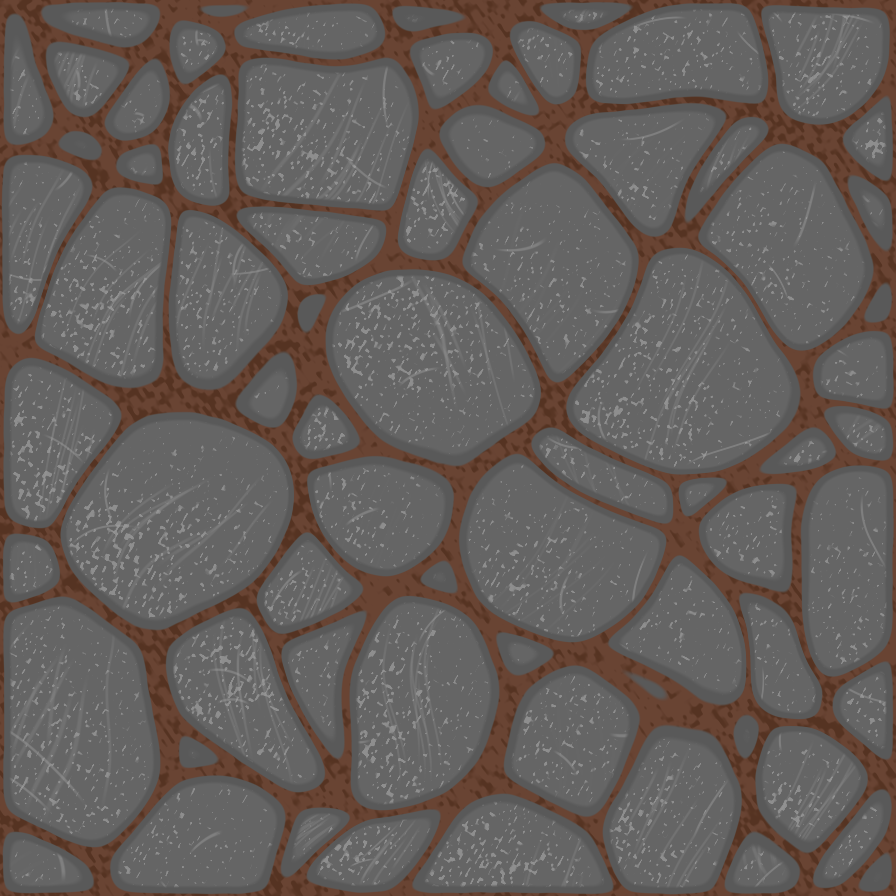
Write a Shadertoy shader that draws this texture.

```glsl
// Flat grey fieldstones with dark rims, chalky specks and scratches, set in brown soil.

const float GRID = 9.5;          // stone seeds across the canvas
const float MAX_WEIGHT = 1.9;    // size of the largest stones
const float WARP = 0.55;         // irregularity of the outlines
const float ROUNDING = 130.0;    // lower is rounder
const float GAP = 0.0038;        // half the soil joint
const float RIM = 0.0078;        // dark border of a stone
const int REACH = 3;             // seed search radius in cells
const int FAINT_STROKES = 8;
const int BRIGHT_STROKES = 2;
const vec3 STONE = vec3(0.397);
const vec3 RIM_GREY = vec3(0.348);
const vec3 CHALK = vec3(0.64);
const vec3 SOIL = vec3(0.41, 0.265, 0.2);
const vec3 SOIL_DARK = vec3(0.31, 0.18, 0.11);

// Integer hash giving two values from 0 to 1
vec2 hash2(vec2 cell) {
    uvec2 v = uvec2(ivec2(cell)) * 1664525u + 1013904223u;
    v.x += v.y * 1664525u;
    v.y += v.x * 1664525u;
    v ^= v >> 16u;
    v.x += v.y * 1664525u;
    v.y += v.x * 1664525u;
    v ^= v >> 16u;
    return vec2(v >> 8u) / 16777216.0;
}

vec2 noise2(vec2 p) {
    vec2 i = floor(p), f = fract(p);
    f = f * f * (3.0 - 2.0 * f);
    return mix(mix(hash2(i), hash2(i + vec2(1, 0)), f.x),
               mix(hash2(i + vec2(0, 1)), hash2(i + vec2(1, 1)), f.x), f.y);
}

vec2 rotate(vec2 p, float angle) {
    float c = cos(angle), s = sin(angle);
    return vec2(c * p.x + s * p.y, c * p.y - s * p.x);
}

vec2 seedPoint(vec2 cell) { return cell + hash2(cell); }

float seedWeight(vec2 cell) {
    return MAX_WEIGHT * pow(hash2(cell + 171.0).x, 3.0);
}

// Tapered, slightly bent line through the origin
float stroke(vec2 p, float angle, float halfLength, float bend, float width, float aa) {
    vec2 u = rotate(p, angle);
    u.y += bend * u.x * u.x / halfLength;
    float taper = smoothstep(0.0, 0.5, 1.0 - abs(u.x) / halfLength);
    return taper * (1.0 - smoothstep(width - aa, width + aa, abs(u.y)));
}

// Distance to the rounded stone border; also finds the owning cell
float stoneDistance(vec2 q, vec2 uv, vec2 canvas, out vec2 owner) {
    vec2 home = floor(q);
    float best = 1e6;
    for (int y = -REACH; y <= REACH; y++)
    for (int x = -REACH; x <= REACH; x++) {
        vec2 cell = home + vec2(x, y);
        vec2 d = q - seedPoint(cell);
        float power = dot(d, d) - seedWeight(cell);
        if (power < best) { best = power; owner = cell; }
    }
    vec2 center = seedPoint(owner);
    vec2 side = exp(-ROUNDING * uv) + exp(-ROUNDING * (canvas - uv));
    float sum = side.x + side.y;
    for (int y = -REACH; y <= REACH; y++)
    for (int x = -REACH; x <= REACH; x++) {
        vec2 cell = home + vec2(x, y);
        if (cell == owner) continue;
        vec2 seed = seedPoint(cell), d = q - seed;
        float power = dot(d, d) - seedWeight(cell);
        float edge = 0.5 * (power - best) / max(length(seed - center), 0.05);
        sum += exp(-ROUNDING * edge / GRID);
    }
    return -log(sum) / ROUNDING;
}

void mainImage(out vec4 fragColor, in vec2 fragCoord) {
    vec2 uv = fragCoord / iResolution.y;
    vec2 canvas = iResolution.xy / iResolution.y;
    float aa = max(0.8 / iResolution.y, 0.0008);

    // Stone layout
    vec2 q = uv * GRID + WARP * (noise2(uv * GRID * 0.8 + 40.0) - 0.5);
    vec2 owner;
    float edge = stoneDistance(q, uv, canvas, owner);
    edge -= GAP + 0.003 * (noise2(uv * 9.0).x - 0.5) + 0.001 * (noise2(uv * 60.0).y - 0.5);
    float size = (sqrt(seedWeight(owner)) + 0.35) / GRID;
    vec2 local = (q - seedPoint(owner)) / GRID;
    vec2 trait = hash2(owner + 313.0);

    // Grainy soil with darker patches
    float crumbs = noise2(rotate(uv, 0.6) * vec2(230.0, 150.0)).x;
    float patches = noise2(uv * 7.0 + 90.0).x - 0.5;
    vec3 soil = mix(SOIL, SOIL_DARK, 0.75 * smoothstep(0.5, 0.85, crumbs + 0.45 * patches));

    // Chalky specks, denser on one side of each stone
    vec2 sideOffset = size * vec2(-0.45, trait.x - 0.6);
    float dense = smoothstep(1.3, 0.1, length(local - sideOffset) / size) * mix(0.35, 1.0, trait.y);
    float grain = noise2(rotate(uv, -0.5) * vec2(330.0, 230.0) + 500.0).x;
    float threshold = mix(0.86, 0.63, dense);
    vec3 stone = mix(STONE, CHALK, 0.65 * smoothstep(threshold, threshold + 0.15, grain));

    // Hatched faint scratches and a few bright nicks
    float lean = mix(0.8, 2.0, trait.x);
    for (int i = 0; i < FAINT_STROKES + BRIGHT_STROKES; i++) {
        vec2 r = hash2(owner * 16.0 + vec2(i, 700));
        vec2 s = hash2(owner * 16.0 + vec2(i, 900));
        bool faint = i < FAINT_STROKES;
        vec2 at = (faint ? 0.6 * (r - 0.5) + 0.4 * (trait.yx - 0.5) : 1.1 * (r - 0.5)) * size;
        float angle = faint ? lean + 0.3 * (s.x - 0.5) : 6.28 * s.x;
        float span = size * (faint ? mix(0.25, 0.6, s.y) : mix(0.12, 0.28, s.y));
        float alpha = faint ? 0.2 * smoothstep(0.25, 0.6, trait.y) : 0.42;
        float line = stroke(local - at, angle, span, faint ? 0.03 : 0.18, 0.0013, aa);
        stone = mix(stone, CHALK, alpha * line);
    }

    // Soil, rim and face
    stone = mix(RIM_GREY, stone, smoothstep(RIM - 0.0012 - aa, RIM + 0.0012 + aa, edge));
    fragColor = vec4(mix(soil, stone, smoothstep(-aa, aa, edge)), 1.0);
}
```
